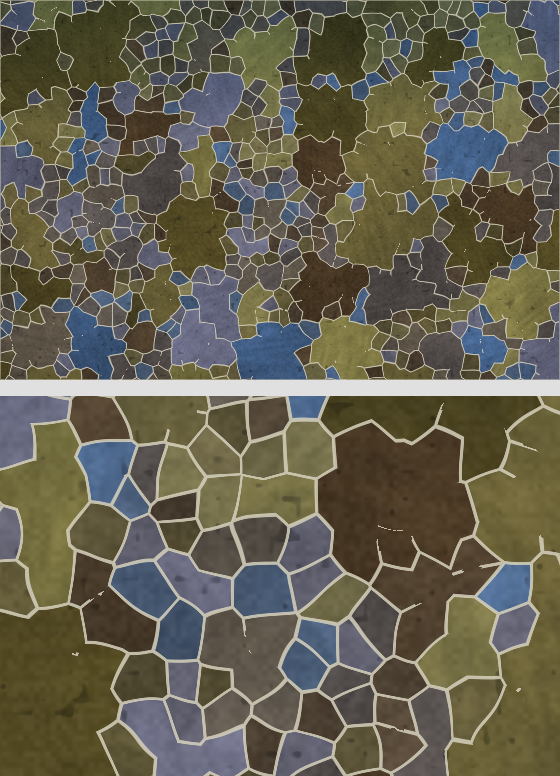
Top, the full canvas; bottom, a detail of the centre.
Reproduce this texture procedurally as a Shadertoy shader.

```glsl
// Etched metal micrograph: olive, brown and blue crystal grains outlined by thin pale lines.
#define FINE 27.0         // smallest grains per canvas height
#define MEDIUM 13.0       // middle grains per canvas height
#define COARSE 6.3        // largest grains per canvas height
#define COARSE_SHARE 0.8  // chance that a large grain exists
#define MEDIUM_SHARE 0.65 // chance that a middle grain exists
#define WARP 0.016        // waviness of the outlines
#define LINE_HALF 0.0014  // half width of the outlines
#define LINE_ALPHA 0.85
#define SPUR_LENGTH 0.011 // length of the dangling line ends
#define SPUR_SHARE 0.2
#define LINE_COLOR vec3(0.84, 0.82, 0.74)

const vec3 GRAIN_COLORS[8] = vec3[8](
    vec3(0.30, 0.28, 0.28), vec3(0.34, 0.31, 0.27),  // greys
    vec3(0.29, 0.26, 0.13), vec3(0.27, 0.21, 0.14),  // dark olive, brown
    vec3(0.39, 0.36, 0.21), vec3(0.45, 0.43, 0.25),  // olives
    vec3(0.24, 0.35, 0.51), vec3(0.36, 0.37, 0.47)); // blue, lavender

float hash(vec2 p) {
    return fract(sin(dot(p, vec2(127.1, 311.7))) * 43758.5453);
}

float noise(vec2 p) {
    vec2 i = floor(p), f = fract(p);
    f = f * f * (3.0 - 2.0 * f);
    return mix(mix(hash(i), hash(i + vec2(1, 0)), f.x),
               mix(hash(i + vec2(0, 1)), hash(i + vec2(1, 1)), f.x), f.y);
}

vec2 noise2(vec2 p) {
    return vec2(noise(p), noise(p + 37.4)) - 0.5;
}

vec2 site(vec2 cell) {
    return cell + 0.5 + 0.84 * (vec2(hash(cell), hash(cell + 31.7)) - 0.5);
}

// Cell of the nearest site, and the gap to the second nearest
vec3 nearest(vec2 q) {
    vec2 base = floor(q), best = base;
    float d1 = 9.0, d2 = 9.0;
    for (int k = 0; k < 9; k++) {
        vec2 cell = base + vec2(k % 3 - 1, k / 3 - 1);
        float d = distance(q, site(cell));
        if (d < d1) { d2 = d1; d1 = d; best = cell; }
        else d2 = min(d2, d);
    }
    return vec3(best, d2 - d1);
}

// Fine cells merge into larger grains; returns (random id, size level)
vec2 grainOf(vec2 cell) {
    vec2 s = site(cell) / FINE;
    vec3 c = nearest((s + 0.06 * noise2(s * 9.0)) * COARSE + 20.0);
    float h = hash(c.xy + 5.3);
    if (h < COARSE_SHARE && c.z > 0.3 * h) return vec2(hash(c.xy + 91.2), 0.0);
    c = nearest(s * MEDIUM + 60.0);
    h = hash(c.xy + 8.9);
    if (h < MEDIUM_SHARE && c.z > 0.35 * h) return vec2(hash(c.xy + 17.6), 1.0);
    return vec2(hash(cell + 53.1), 2.0);
}

// Distance to the grain outline, including short spurs inside grains
float outline(vec2 q, vec2 home, vec2 grain) {
    vec2 a = site(home) - q;
    float border = 1.0, spur = 1.0;
    for (int k = 0; k < 25; k++) {
        vec2 cell = home + vec2(k % 5 - 2, k / 5 - 2);
        if (cell == home) continue;
        vec2 b = site(cell) - q;
        float d = dot(0.5 * (a + b), normalize(b - a));
        if (d > border && d > 0.1) continue;
        if (grainOf(cell) != grain) border = min(border, d);
        else if (hash(cell + home + 3.3) < SPUR_SHARE) spur = min(spur, d);
    }
    return (border < SPUR_LENGTH * FINE ? min(border, spur) : border) / FINE;
}

vec3 grainColor(vec2 grain, vec2 p) {
    vec3 color = GRAIN_COLORS[int(min(grain.x * 8.0, 7.0))];
    color = mix(color, vec3(0.31, 0.30, 0.30), 0.17 * grain.y);
    color *= 0.88 + 0.24 * fract(grain.x * 97.3);
    // polishing streaks, each grain in its own direction
    float angle = 40.0 * grain.x;
    vec2 along = vec2(cos(angle), sin(angle));
    vec2 r = vec2(dot(p, along), dot(p, vec2(-along.y, along.x)));
    color *= 0.94 + 0.12 * noise(r * vec2(14.0, 110.0));
    // cloudy stain, fine grit and dark pits
    color *= 0.84 + 0.2 * noise(p * 9.0) + 0.12 * noise(p * 38.0);
    color += 0.05 * (noise(p * 210.0) - 0.5);
    return color * (1.0 - 0.25 * smoothstep(0.86, 0.97, noise(p * 85.0 + 4.0)));
}

void mainImage(out vec4 fragColor, in vec2 fragCoord) {
    vec2 p = fragCoord / iResolution.y;
    vec2 uv = fragCoord / iResolution.xy;
    float pixel = 1.0 / iResolution.y;

    vec2 q = (p + WARP * noise2(p * 22.0)) * FINE;
    vec2 home = nearest(q).xy;
    vec2 grain = grainOf(home);
    vec3 color = grainColor(grain, p);

    // uneven lamp: dim, cool top and darker corners
    float top = smoothstep(0.55, 1.0, uv.y);
    color *= mix(vec3(1.08, 1.07, 1.04), vec3(0.77, 0.87, 0.92), top);
    color *= 1.04 - 0.3 * dot(uv - 0.55, uv - 0.55);

    // outlines and the pale rim of the canvas
    vec2 rim = min(p, iResolution.xy / iResolution.y - p);
    float d = min(outline(q, home, grain), min(rim.x, rim.y));
    float line = 1.0 - smoothstep(LINE_HALF - 0.5 * pixel, LINE_HALF + 0.5 * pixel, d);
    color = mix(color, LINE_COLOR, LINE_ALPHA * line);
    fragColor = vec4(color, 1.0);
}
```
